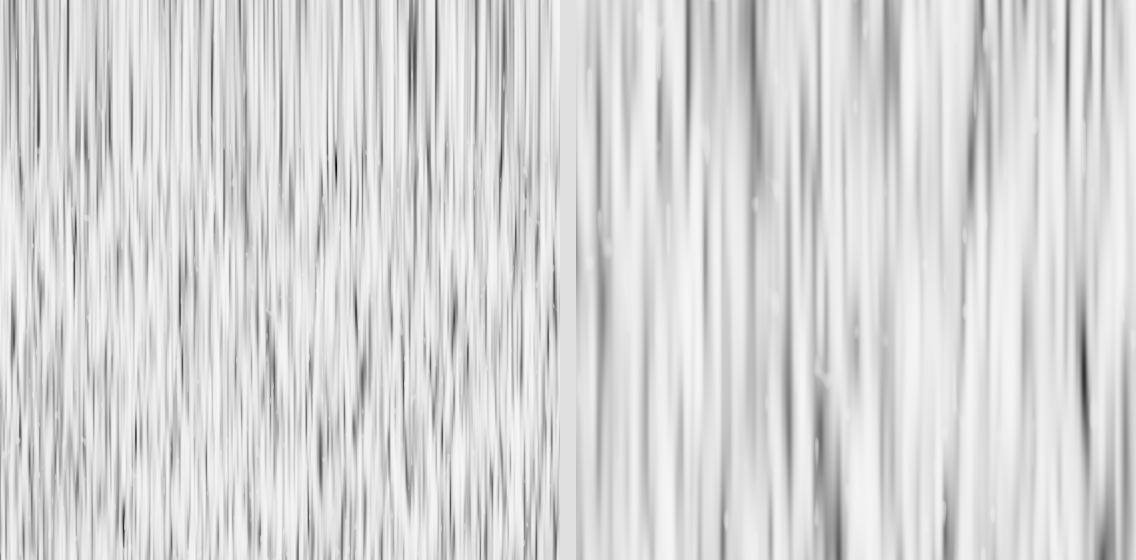
Left: the whole. Right: its middle third, enlarged.
Give the GLSL for this texture, as a WebGL 1 fragment shader.

```glsl
precision highp float;
// Pale grey fibrous grain running vertically, with thin dark cracks.
// Layers of column noise, each column shifted by a random amount, give the
// streaks; tapered cracks and small bright flecks are scattered over them.
uniform vec2 u_resolution;

float hash(vec2 p) {
  return fract(sin(dot(p, vec2(127.1, 311.7))) * 43758.5453);
}

// Smooth noise along one column, shifted so that streak ends do not line up
float columnNoise(float column, float y, float seed) {
  float shifted = y + 17.0 * hash(vec2(column, seed));
  float row = floor(shifted);
  float blend = smoothstep(0.0, 1.0, shifted - row);
  float below = hash(vec2(column + seed * 7.3, row));
  float above = hash(vec2(column + seed * 7.3, row + 1.0));
  return mix(below, above, blend);
}

// Streaks centred on zero; density counts columns and rows per canvas
float streaks(vec2 p, vec2 density, float seed) {
  vec2 q = p * density;
  float column = floor(q.x);
  float blend = smoothstep(0.0, 1.0, q.x - column);
  float left = columnNoise(column, q.y, seed);
  float right = columnNoise(column + 1.0, q.y, seed);
  return mix(left, right, blend) - 0.5;
}

// Sparse thin cracks, tapered at both ends, one at most per cell
float cracks(vec2 p, vec2 density, float chance, float seed) {
  vec2 home = floor(p * density);
  float depth = 0.0;
  for (int j = -1; j <= 1; j++) {
    for (int i = -1; i <= 1; i++) {
      vec2 cell = home + vec2(float(i), float(j));
      vec2 key = cell + seed;
      vec2 jitter = vec2(hash(key), hash(key + 31.7));
      vec2 offset = p - (cell + jitter) / density;
      float halfLength = mix(0.05, 0.15, hash(key + 57.3));
      float halfWidth = mix(0.0018, 0.0036, hash(key + 83.9));
      float along = clamp(1.0 - abs(offset.y) / halfLength, 0.0, 1.0);
      float lean = 0.02 * (hash(key + 12.4) - 0.5);
      float across = (offset.x - lean * offset.y) / halfWidth;
      float present = step(hash(key + 99.1), chance);
      float crack = present * smoothstep(0.0, 0.6, along) * exp(-across * across);
      depth = max(depth, crack * mix(0.5, 1.0, hash(key + 44.6)));
    }
  }
  return depth;
}

// Skewed grey scale: light values crowd together, dark ones trail off
float greyTone(float grain) {
  return 0.98 - 0.11 * exp(-0.62 * grain);
}

void main() {
  vec2 uv = gl_FragCoord.xy / u_resolution;

  // Slight sideways drift, and longer fibres near the top
  vec2 p = uv;
  p.x += 0.0015 * streaks(uv, vec2(14.0, 7.0), 9.0);
  p.y -= 0.6 * max(uv.y - 0.75, 0.0);

  // Grain from faint broad bands down to strong fine fibres
  float grain = 0.6 * streaks(p, vec2(40.0, 3.0), 1.0);
  grain += 1.4 * streaks(p, vec2(90.0, 5.0), 2.0);
  grain += 3.4 * streaks(p, vec2(190.0, 8.0), 3.0);
  grain += 3.4 * streaks(p, vec2(280.0, 13.0), 4.0);
  float tone = greyTone(grain);

  // Dark cracks and short bright flecks
  tone -= 0.25 * cracks(p, vec2(20.0, 3.0), 0.38, 5.0);
  float fleck = smoothstep(0.32, 0.46, streaks(p, vec2(170.0, 45.0), 6.0));
  tone = mix(tone, 0.94, 0.5 * fleck);

  gl_FragColor = vec4(vec3(clamp(tone, 0.0, 1.0)), 1.0);
}
```
